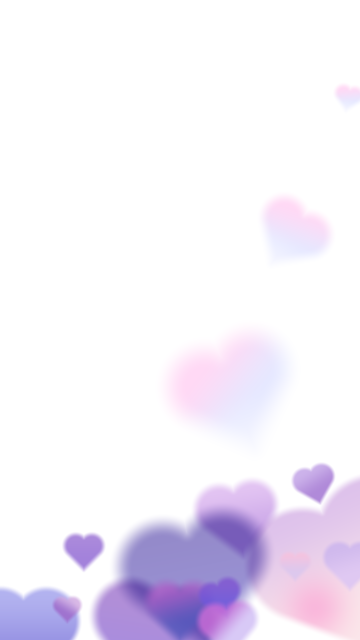
Write a WebGL 2 fragment shader that draws this background.

```glsl
#version 300 es
precision highp float;
// Soft, blurred hearts drifting up a white page from a cluster at the bottom.
// Each heart is a distance function with its own tilt, blur and gradient;
// large ones stain what lies below (multiply), small ones are laid over it.
uniform vec2 u_resolution;
out vec4 fragColor;

float dot2(vec2 v) { return dot(v, v); }

// Heart with its tip at the origin and lobes centred at (+-0.25, 0.75).
float heartDistance(vec2 q) {
  q.x = abs(q.x);
  if (q.x + q.y > 1.0) return length(q - vec2(0.25, 0.75)) - sqrt(2.0) / 4.0;
  float edge = min(dot2(q - vec2(0.0, 1.0)), dot2(q - 0.5 * max(q.x + q.y, 0.0)));
  return sqrt(edge) * sign(q.x - q.y);
}

// place = lobe midpoint x, y, size, counterclockwise tilt.
vec2 toHeart(vec2 p, vec4 place) {
  vec2 d = (p - place.xy) / place.z;
  float c = cos(place.w), s = sin(place.w);
  return vec2(c * d.x + s * d.y, c * d.y - s * d.x + 0.75);
}

// Colour in rgb, coverage in a; slant leans the gradient sideways.
vec4 heart(vec2 p, vec4 place, float blur, float slant, vec3 top, vec3 bottom) {
  vec2 q = toHeart(p, place);
  float cover = smoothstep(blur, -blur, heartDistance(q) * place.z);
  return vec4(mix(bottom, top, smoothstep(0.3, 1.1, q.y + slant * q.x)), cover);
}

// Pink to pale blue heart that fades toward its tip.
vec4 paleHeart(vec2 p, vec4 place, float blur, float slant) {
  vec4 h = heart(p, place, blur, slant, vec3(1.0, 0.85, 0.96), vec3(0.90, 0.91, 1.0));
  h.a *= mix(0.5, 1.0, smoothstep(0.0, 0.6, toHeart(p, place).y));
  return h;
}

void over(inout vec3 col, vec4 h, float opacity) { col = mix(col, h.rgb, h.a * opacity); }
void stain(inout vec3 col, vec4 h) { col *= mix(vec3(1.0), h.rgb, h.a); }

void main() {
  // The canvas is 100 units wide.
  vec2 p = gl_FragCoord.xy / u_resolution.x * 100.0;
  vec3 col = vec3(1.0);

  // Drifting pale hearts
  over(col, paleHeart(p, vec4(97.0, 151.6, 6.3, -0.2), 1.0, -0.3), 1.0);
  over(col, paleHeart(p, vec4(82.4, 114.8, 16.5, -0.6), 2.1, -0.3), 1.0);
  over(col, paleHeart(p, vec4(63.4, 72.7, 27.5, 0.36), 4.8, -0.6), 1.0);

  // Large blush heart with a rosy glow inside
  vec4 blush = heart(p, vec4(94.0, 25.5, 43.5, 0.43), 1.5, 0.0,
                     vec3(0.87, 0.76, 0.92), vec3(0.98, 0.91, 0.92));
  float glow = exp(-dot2((p - vec2(87.5, 8.8)) / 8.5));
  blush.rgb = mix(blush.rgb, vec3(0.98, 0.69, 0.85), 0.85 * glow);
  stain(col, blush);

  // Overlapping violet cluster
  stain(col, heart(p, vec4(65.5, 37.0, 18.5, 0.15), 1.6, 0.0,
                   vec3(0.89, 0.77, 0.95), vec3(0.80, 0.66, 0.91)));
  stain(col, heart(p, vec4(43.0, 5.5, 28.0, -0.17), 2.0, 0.0,
                   vec3(0.70, 0.56, 0.84), vec3(0.66, 0.55, 0.87)));
  stain(col, heart(p, vec4(53.5, 21.8, 33.5, 0.2), 3.4, 0.0,
                   vec3(0.58, 0.54, 0.79), vec3(0.60, 0.57, 0.83)));

  // Blue heart in the corner
  over(col, heart(p, vec4(6.5, 5.3, 25.5, 0.0), 1.1, 0.0,
                  vec3(0.70, 0.70, 0.94), vec3(0.57, 0.55, 0.88)), 1.0);

  // Small hearts over the cluster
  over(col, heart(p, vec4(50.0, 10.6, 15.0, 0.0), 2.0, -0.3,
                  vec3(0.67, 0.38, 0.78), vec3(0.34, 0.35, 0.74)), 0.85);
  over(col, heart(p, vec4(61.0, 13.2, 9.5, 0.3), 1.0, 0.3,
                  vec3(0.50, 0.34, 0.82), vec3(0.43, 0.34, 0.86)), 0.85);
  over(col, heart(p, vec4(63.2, 5.6, 13.5, 0.1), 1.3, -0.9,
                  vec3(0.78, 0.42, 0.84), vec3(0.82, 0.75, 0.96)), 0.85);

  // Small crisp hearts around it
  over(col, heart(p, vec4(23.3, 26.2, 9.0, 0.0), 0.9, 0.0,
                  vec3(0.67, 0.54, 0.86), vec3(0.64, 0.51, 0.86)), 1.0);
  over(col, heart(p, vec4(18.7, 9.7, 6.4, 0.0), 0.7, 0.6,
                  vec3(0.83, 0.69, 0.89), vec3(0.62, 0.43, 0.80)), 0.9);
  over(col, heart(p, vec4(87.0, 44.9, 9.6, 0.27), 0.7, -0.3,
                  vec3(0.80, 0.70, 0.92), vec3(0.69, 0.54, 0.85)), 1.0);
  over(col, heart(p, vec4(82.0, 21.8, 7.0, 0.0), 0.8, 0.0,
                  vec3(0.96, 0.76, 0.87), vec3(0.86, 0.78, 0.93)), 0.9);
  over(col, heart(p, vec4(97.2, 22.9, 12.0, 0.0), 0.9, -0.3,
                  vec3(0.81, 0.72, 0.93), vec3(0.87, 0.78, 0.95)), 0.95);

  fragColor = vec4(col, 1.0);
}
```
